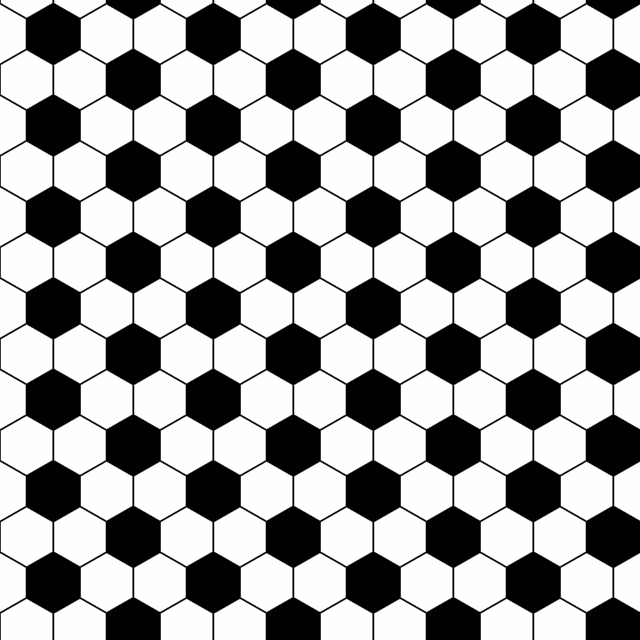
Write a WebGL 1 fragment shader that draws this pattern.

```glsl
precision highp float;
// Football-style honeycomb: white hexagons with thin dark seams, every third one filled black.

uniform vec2 u_resolution;

#define REPEATS vec2(4.0, 7.0)       // whole repeats across and down
#define OFFSET vec2(0.0833, 0.0897)  // centre of one black hexagon, in canvas units
#define SEAM_WIDTH 0.032             // in hexagon widths
#define EDGE_SOFTNESS 1.2            // in pixels
#define INK vec3(0.005)
#define PAPER vec3(0.995)

const float SQRT3 = 1.73205;

// Hexagonal norm: 0.5 on the border of a pointy-topped hexagon of width 1.
float hexNorm(vec2 p) {
  p = abs(p);
  return max(p.x, dot(p, vec2(0.5, 0.5 * SQRT3)));
}

// Norm about the nearest point of a centred rectangular lattice.
float nearestHex(vec2 p, vec2 period) {
  vec2 corner = mod(p + 0.5 * period, period) - 0.5 * period;
  vec2 centre = mod(p, period) - 0.5 * period;
  return min(hexNorm(corner), hexNorm(centre));
}

void main() {
  vec2 uv = gl_FragCoord.xy / u_resolution;

  // One repeat is three hexagons wide and two rows tall.
  vec2 blackPeriod = vec2(3.0, SQRT3);
  vec2 p = (uv - OFFSET) * REPEATS * blackPeriod;

  // Signed distances to the seams and to the filled hexagons.
  float halfSeam = 0.5 * SEAM_WIDTH;
  float seam = 0.5 - nearestHex(p, vec2(1.0, SQRT3)) - halfSeam;
  float black = nearestHex(p, blackPeriod) - 0.5 - halfSeam;

  // Smoothed coverage.
  float pixel = REPEATS.x * blackPeriod.x / u_resolution.x;
  float coverage = clamp(0.5 - min(seam, black) / (EDGE_SOFTNESS * pixel), 0.0, 1.0);
  gl_FragColor = vec4(mix(PAPER, INK, coverage), 1.0);
}
```
